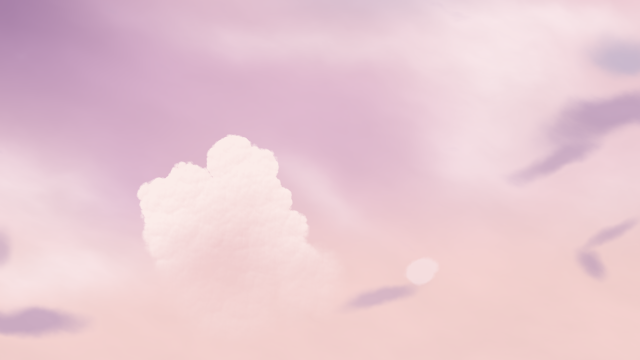
Write a Shadertoy shader that draws this texture.

```glsl
#define PEACH vec3(0.95, 0.815, 0.805)
#define ROSE vec3(0.925, 0.79, 0.825)
#define LILAC vec3(0.84, 0.68, 0.79)
#define MAUVE vec3(0.63, 0.475, 0.645)
#define DUSK vec3(0.75, 0.625, 0.74)
#define SLATE vec3(0.77, 0.71, 0.80)
#define MILK vec3(0.97, 0.905, 0.915)
#define CREAM vec3(0.985, 0.925, 0.915)
#define PUFF_SCALE 14.0
#define PUFF_DEPTH 0.045
#define WARP 0.10

// Lobes of the cumulus: centre and radius
const vec3 LOBES[9] = vec3[9](
    vec3(0.655, 0.540, 0.082), vec3(0.725, 0.535, 0.045),
    vec3(0.530, 0.455, 0.090), vec3(0.460, 0.435, 0.074),
    vec3(0.690, 0.410, 0.120), vec3(0.510, 0.330, 0.105),
    vec3(0.755, 0.325, 0.108), vec3(0.637, 0.235, 0.170),
    vec3(0.830, 0.225, 0.110));

vec2 hash2(vec2 p) {
    vec3 q = fract(p.xyx * vec3(0.1031, 0.1030, 0.0973));
    q += dot(q, q.yzx + 33.33);
    return fract((q.xx + q.yz) * q.zy);
}

float noise(vec2 p) {
    vec2 i = floor(p), f = fract(p);
    f = f * f * (3.0 - 2.0 * f);
    return mix(mix(hash2(i).x, hash2(i + vec2(1, 0)).x, f.x),
               mix(hash2(i + vec2(0, 1)).x, hash2(i + vec2(1, 1)).x, f.x), f.y);
}

float fbm(vec2 p) {
    float sum = 0.0, amp = 0.5;
    for (int i = 0; i < 6; i++) {
        sum += amp * noise(p);
        p = mat2(1.6, 1.2, -1.2, 1.6) * p + 7.3;
        amp *= 0.5;
    }
    return sum;
}

// Rounded bumps from the nearest jittered cell points
float billow(vec2 p) {
    float sum = 0.0, amp = 0.55;
    p *= PUFF_SCALE;
    for (int octave = 0; octave < 4; octave++) {
        vec2 cell = floor(p);
        float nearest = 1.0;
        for (int k = 0; k < 9; k++) {
            vec2 id = cell + vec2(k % 3 - 1, k / 3 - 1);
            vec2 d = id + hash2(id) - p;
            nearest = min(nearest, dot(d, d));
        }
        sum += amp * (1.0 - nearest);
        p = p * 2.1 + 3.7;
        amp *= 0.5;
    }
    return sum;
}

// Gaussian ellipse, its long axis tilted by angle
float blob(vec2 p, vec2 centre, vec2 radius, float angle) {
    float c = cos(angle), s = sin(angle);
    vec2 q = mat2(c, -s, s, c) * (p - centre) / radius;
    return exp(-dot(q, q));
}

// Blob with a ragged outline
float shred(vec2 p, vec2 centre, vec2 radius, float angle, float n) {
    return smoothstep(0.2, 0.95, blob(p, centre, radius, angle) + 0.8 * (n - 0.5));
}

vec3 sky(vec2 p) {
    vec2 w = p + WARP * (vec2(fbm(p * 4.0), fbm(p * 4.0 + 19.0)) - 0.5);
    float n = fbm(mat2(0.95, 0.3, -0.3, 0.95) * w * vec2(5.0, 11.0));
    float veil = 0.6 + 0.8 * n;
    vec3 col = mix(PEACH, ROSE, smoothstep(0.2, 0.6, p.y));

    // Purple upper left and lavender centre
    col = mix(col, LILAC, 0.9 * blob(w, vec2(0.30, 0.80), vec2(0.58, 0.30), -0.15));
    col = mix(col, LILAC, 0.75 * blob(w, vec2(0.34, 0.50), vec2(0.15, 0.17), 0.0));
    col = mix(col, LILAC, 0.55 * blob(w, vec2(0.96, 0.65), vec2(0.32, 0.20), -0.3));
    col = mix(col, SLATE, 0.5 * blob(p, vec2(1.08, 1.02), vec2(0.35, 0.09), 0.0));
    col = mix(col, MAUVE, 0.9 * blob(p, vec2(-0.05, 1.05), vec2(0.36, 0.32), -0.5));

    // Pale veils
    col = mix(col, MILK, 0.55 * veil * blob(w, vec2(0.88, 0.87), vec2(0.36, 0.055), -0.1));
    col = mix(col, MILK, 0.85 * veil * blob(w, vec2(1.40, 0.80), vec2(0.27, 0.20), -0.5));
    col = mix(col, MILK, 0.7 * veil * blob(w, vec2(1.60, 0.93), vec2(0.28, 0.05), 0.05));
    col = mix(col, MILK, 0.5 * veil * blob(w, vec2(1.32, 0.56), vec2(0.14, 0.14), 0.0));
    col = mix(col, MILK, 0.4 * veil * blob(w, vec2(0.88, 0.46), vec2(0.16, 0.04), -0.7));
    col = mix(col, MILK, 0.7 * veil * blob(w, vec2(0.10, 0.46), vec2(0.25, 0.13), -0.2));
    col = mix(col, MILK, 0.75 * veil * blob(w, vec2(0.14, 0.23), vec2(0.28, 0.09), 0.1));
    col = mix(col, MILK, 0.4 * veil * blob(w, vec2(1.72, 0.45), vec2(0.18, 0.09), 0.3));

    // Dark torn clouds
    col = mix(col, SLATE, 0.85 * shred(w, vec2(1.76, 0.85), vec2(0.13, 0.07), 0.1, n));
    col = mix(col, DUSK, 0.9 * shred(w, vec2(1.67, 0.68), vec2(0.24, 0.075), 0.35, n));
    col = mix(col, DUSK, 0.7 * shred(w, vec2(1.54, 0.565), vec2(0.12, 0.03), 0.3, n));
    col = mix(col, DUSK, 0.85 * shred(w, vec2(1.66, 0.275), vec2(0.08, 0.055), -0.5, n));
    col = mix(col, DUSK, 0.65 * shred(w, vec2(1.71, 0.355), vec2(0.12, 0.03), 0.45, n));
    col = mix(col, DUSK, 0.55 * shred(w, vec2(0.0, 0.30), vec2(0.06, 0.05), 0.0, n));
    col = mix(col, DUSK, 0.8 * shred(w, vec2(0.05, 0.09), vec2(0.19, 0.035), 0.05, n));
    col = mix(col, DUSK, 0.55 * shred(w, vec2(1.06, 0.18), vec2(0.14, 0.025), 0.25, n));
    return col + 0.035 * (n - 0.5);
}

void mainImage(out vec4 fragColor, in vec2 fragCoord) {
    vec2 p = fragCoord / iResolution.y;
    vec3 col = sky(p);
    float bumps = billow(p);
    float light = bumps - billow(p + vec2(-0.004, 0.008));

    // Small hazy puff
    float puff = blob(p, vec2(1.17, 0.245), vec2(0.05, 0.04), 0.5) + 0.5 * (bumps - 0.75);
    col = mix(col, MILK, 0.6 * smoothstep(0.35, 0.6, puff));

    // Cumulus: crisp crown, base dissolving into haze
    float d = 1.0;
    for (int i = 0; i < 9; i++) d = min(d, length(p - LOBES[i].xy) - LOBES[i].z);
    d -= PUFF_DEPTH * (bumps - 0.75);
    float haze = smoothstep(0.38, 0.16, p.y + 0.15 * (fbm(p * 7.0) - 0.5));
    float cover = smoothstep(0.004 + 0.04 * haze, -0.004 - 0.06 * haze, d);
    float shade = 0.75 * blob(p, vec2(0.64, 0.31), vec2(0.17, 0.13), 0.5) + 0.5 * haze;
    vec3 cloud = mix(CREAM, mix(PEACH, ROSE, 0.35), clamp(shade - 0.9 * light, 0.0, 1.0));
    col = mix(col, cloud, cover * (1.0 - 0.55 * haze));
    fragColor = vec4(clamp(col, 0.0, 1.0), 1.0);
}
```
